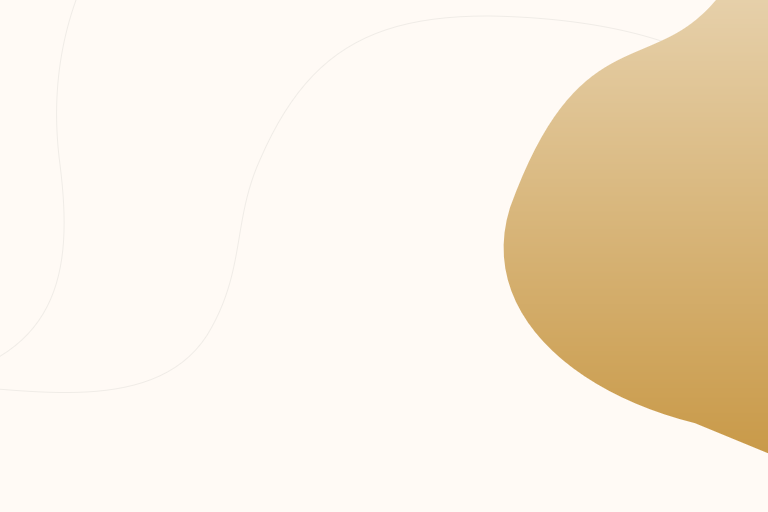
A Shadertoy shader for this background:

```glsl
// A warm off-white ground with two faint flowing hairlines and a golden
// blob on the right, shaded by a vertical gradient. Every contour is a chain
// of cubic Bezier curves, traced as short segments to get a distance.

const vec2  GRID        = vec2(768.0, 513.0);  // canvas units, y runs downward
const int   STEPS       = 24;                  // segments per curve
const float LINE_WIDTH  = 1.0;
const float BLOB_BOTTOM = 454.0;
const vec3  PAPER       = vec3(1.000, 0.980, 0.961);
const vec3  HAIRLINE    = vec3(0.940, 0.925, 0.905);
const vec3  GOLD_TOP    = vec3(0.902, 0.815, 0.665);
const vec3  GOLD_BOTTOM = vec3(0.788, 0.603, 0.285);

// Nearest distance to a contour, and whether the point lies right of it
struct Contour {
    float dist;
    bool  right;
};

vec2 bezier(vec2 a, vec2 b, vec2 c, vec2 d, float t) {
    float s = 1.0 - t;
    return s * s * s * a + 3.0 * s * s * t * b + 3.0 * s * t * t * c + t * t * t * d;
}

void addSegment(inout Contour contour, vec2 p, vec2 a, vec2 b) {
    vec2 ap = p - a, ab = b - a;
    float h = clamp(dot(ap, ab) / dot(ab, ab), 0.0, 1.0);
    contour.dist = min(contour.dist, length(ap - ab * h));

    // Each crossing left of the point flips its side
    if ((a.y > p.y) != (b.y > p.y) && ap.x > ab.x * ap.y / ab.y)
        contour.right = !contour.right;
}

void addCurve(inout Contour contour, vec2 p, vec2 a, vec2 b, vec2 c, vec2 d) {
    vec2 previous = a;
    for (int i = 1; i <= STEPS; i++) {
        vec2 next = bezier(a, b, c, d, float(i) / float(STEPS));
        addSegment(contour, p, previous, next);
        previous = next;
    }
}

// Left edge of the blob, from the top of the canvas to its right side
float blobDistance(vec2 p) {
    Contour edge = Contour(1e5, false);
    addCurve(edge, p, vec2(716, 0), vec2(698, 21), vec2(681, 32), vec2(661, 41));
    addCurve(edge, p, vec2(661, 41), vec2(612, 64), vec2(560, 70), vec2(510, 208));
    addCurve(edge, p, vec2(510, 208), vec2(478, 310), vec2(570, 393), vec2(695, 424));
    addSegment(edge, p, vec2(695, 424), vec2(792, 464));
    return edge.right ? -edge.dist : edge.dist;
}

// Short wave at the left and long wave running behind the blob
float hairlineDistance(vec2 p) {
    Contour line = Contour(1e5, false);
    addCurve(line, p, vec2(76, 0), vec2(56, 56), vec2(53, 112), vec2(60, 165));
    addCurve(line, p, vec2(60, 165), vec2(70, 245), vec2(66, 317), vec2(0, 357));

    addCurve(line, p, vec2(0, 390), vec2(75, 396), vec2(165, 401), vec2(207, 336));
    addCurve(line, p, vec2(207, 336), vec2(246, 272), vec2(232, 222), vec2(260, 160));
    addCurve(line, p, vec2(260, 160), vec2(306, 54), vec2(369, 16), vec2(488, 16));
    addCurve(line, p, vec2(488, 16), vec2(552, 17), vec2(612, 25), vec2(661, 41));
    return line.dist;
}

void mainImage(out vec4 fragColor, in vec2 fragCoord) {
    vec2 uv = fragCoord / iResolution.xy;
    vec2 p = vec2(uv.x, 1.0 - uv.y) * GRID;
    float pixel = GRID.y / iResolution.y;

    // Hairlines, faded when thinner than a pixel
    float line = clamp((0.5 * (LINE_WIDTH + pixel) - hairlineDistance(p)) / pixel, 0.0, 1.0);
    line = min(line, LINE_WIDTH / pixel);
    vec3 color = mix(PAPER, HAIRLINE, line);

    // Golden blob on top
    vec3 gold = mix(GOLD_TOP, GOLD_BOTTOM, clamp(p.y / BLOB_BOTTOM, 0.0, 1.0));
    float blob = clamp(0.5 - blobDistance(p) / pixel, 0.0, 1.0);
    color = mix(color, gold, blob);

    fragColor = vec4(color, 1.0);
}
```
